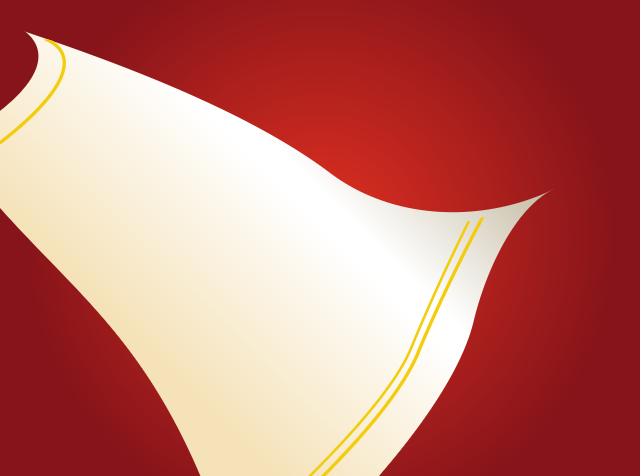
This background is drawn by a Shadertoy shader. Its source:

```glsl
// Cubic Bezier whose y falls from a to d.
// Returns x: signed distance (positive on the right), y: overshoot past an end.
vec2 curve(vec2 p, vec2 a, vec2 b, vec2 c, vec2 d) {
    float lo = 0.0, hi = 1.0;
    vec2 point, tangent;
    for (int i = 0; i < 16; i++) {
        float t = 0.5 * (lo + hi);
        vec2 ab = mix(a, b, t), bc = mix(b, c, t), cd = mix(c, d, t);
        vec2 e = mix(ab, bc, t), f = mix(bc, cd, t);
        point = mix(e, f, t);
        tangent = f - e;
        if (point.y > p.y) lo = t; else hi = t;
    }
    tangent = normalize(tangent);
    vec2 q = p - point;
    return vec2(q.y * tangent.x - q.x * tangent.y, q.y);
}

// Signed distance to the cloth, positive inside
float clothShape(vec2 p) {
    // The top edge runs sideways, so its axes are swapped
    float top = p.x < 0.693
        ? curve(p.yx, vec2(0.637, 0.693), vec2(0.763, 0.526), vec2(0.863, 0.263), vec2(0.933, 0.054)).x
        : curve(p.yx, vec2(0.598, 1.154), vec2(0.532, 1.009), vec2(0.537, 0.825), vec2(0.637, 0.693)).x;
    float right = p.y > 0.325
        ? curve(p, vec2(1.154, 0.598), vec2(1.074, 0.551), vec2(1.018, 0.421), vec2(0.995, 0.325)).x
        : curve(p, vec2(0.995, 0.325), vec2(0.970, 0.221), vec2(0.881, 0.098), vec2(0.796, 0.0)).x;
    float lowerLeft = curve(p, vec2(0.0, 0.563), vec2(0.158, 0.386), vec2(0.298, 0.289), vec2(0.421, 0.0)).x;
    float notch = curve(p, vec2(0.054, 0.933), vec2(0.0965, 0.898), vec2(0.095, 0.842), vec2(0.0, 0.767)).x;

    // Above its end the lower left edge no longer bounds the cloth
    if (p.y > 0.563) lowerLeft = 1.0;
    return min(min(-top, -right), min(lowerLeft, notch));
}

// Signed distance to the gold trim, negative inside
float trimShape(vec2 p) {
    float collar = length(curve(p, vec2(0.1035, 0.914), vec2(0.161, 0.884), vec2(0.147, 0.814), vec2(0.0, 0.700)));
    float outer = min(
        length(curve(p, vec2(1.012, 0.540), vec2(0.956, 0.435), vec2(0.909, 0.333), vec2(0.882, 0.268))),
        length(curve(p, vec2(0.882, 0.268), vec2(0.851, 0.186), vec2(0.767, 0.089), vec2(0.679, 0.0))));
    float inner = min(
        length(curve(p, vec2(0.984, 0.533), vec2(0.935, 0.435), vec2(0.888, 0.328), vec2(0.863, 0.267))),
        length(curve(p, vec2(0.863, 0.267), vec2(0.830, 0.189), vec2(0.739, 0.088), vec2(0.651, 0.0))));
    return min(min(collar, outer) - 0.0035, inner - 0.0027);
}

// Cream to white, then a grey fold past the crease
vec3 clothColor(vec2 p) {
    float g = dot(p, vec2(0.697, 0.717));
    vec3 cloth = mix(vec3(0.96, 0.885, 0.72), vec3(1.0), clamp((g - 0.40) / 0.45, 0.0, 1.0));
    return mix(cloth, vec3(0.76, 0.72, 0.62), clamp((g - 0.90) / 0.35, 0.0, 1.0));
}

void mainImage(out vec4 fragColor, in vec2 fragCoord) {
    vec2 p = fragCoord / iResolution.y;
    float pixel = 1.0 / iResolution.y;

    // Red glow
    float glow = clamp(length(p - vec2(0.674, 0.5)) / 0.614, 0.0, 1.0);
    vec3 color = mix(vec3(0.89, 0.19, 0.13), vec3(0.53, 0.08, 0.10), glow);

    // Cloth, then trim
    color = mix(color, clothColor(p), clamp(0.5 + clothShape(p) / pixel, 0.0, 1.0));
    color = mix(color, vec3(0.95, 0.80, 0.05), clamp(0.5 - trimShape(p) / pixel, 0.0, 1.0));

    fragColor = vec4(color, 1.0);
}
```
